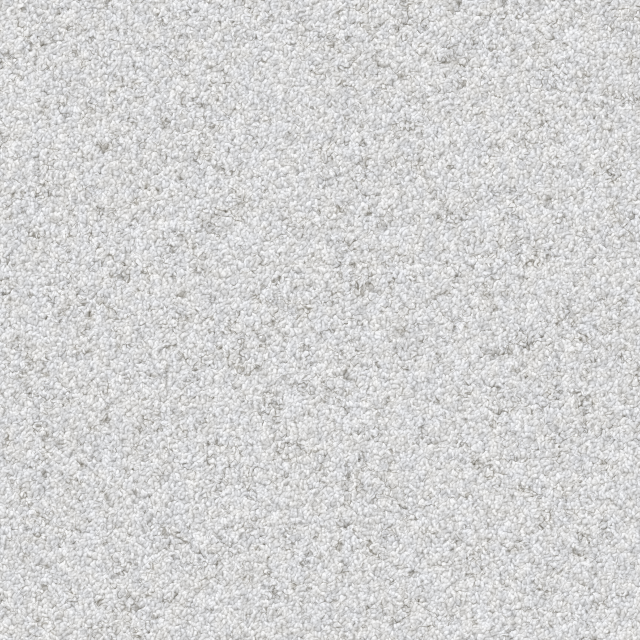
Give the GLSL for this texture, as a WebGL 2 fragment shader.

```glsl
#version 300 es
precision highp float;

#define TUFT_SCALE 215.0
#define CLUMP_SCALE 62.0
#define BASE_TONE 0.853
#define TUFT_VARIATION 0.15
#define TUFT_ROUNDNESS 0.24
#define TUFT_BLEND 18.0
#define LIGHT_RELIEF 0.11
#define CREVICE_DEPTH 0.22
#define FIBRE_CONTRAST 0.07
#define TINT_STRENGTH 0.026

uniform vec2 u_resolution;
out vec4 outColor;

// Integer hash: two random values in 0..1 per cell
vec2 hash2(vec2 cell) {
    uvec2 v = uvec2(ivec2(cell)) * 1664525u + 12345u;
    v.x += v.y * 1664525u;
    v.y += v.x * 1664525u;
    v ^= v >> 16u;
    v.x += v.y * 1664525u;
    v.y += v.x * 1664525u;
    v ^= v >> 16u;
    return vec2(v & 65535u) / 65535.0;
}

float valueNoise(vec2 p) {
    vec2 cell = floor(p);
    vec2 f = fract(p);
    f = f * f * (3.0 - 2.0 * f);
    float low = mix(hash2(cell).x, hash2(cell + vec2(1, 0)).x, f.x);
    float high = mix(hash2(cell + vec2(0, 1)).x, hash2(cell + vec2(1, 1)).x, f.x);
    return mix(low, high, f.y);
}

// Soft cellular pile: each yarn tip has its own tilt and brightness
float tuftTone(vec2 p) {
    const vec2 lightDir = vec2(-0.5, 0.85);
    vec2 cell = floor(p);
    float weightSum = 0.0;
    float toneSum = 0.0;
    for (int y = -1; y <= 1; y++) {
        for (int x = -1; x <= 1; x++) {
            vec2 id = cell + vec2(x, y);
            vec2 offset = p - id - hash2(id);
            vec2 traits = hash2(id + 700.0);
            float angle = (traits.x - 0.5) * 2.4 - 0.3;
            float c = cos(angle);
            float s = sin(angle);
            vec2 local = mat2(c, -s, s, c) * offset * vec2(1.35, 0.76);
            float weight = exp(-TUFT_BLEND * dot(local, local));
            float tone = TUFT_VARIATION * (traits.y - 0.5)
                       + LIGHT_RELIEF * dot(offset, lightDir);
            weightSum += weight;
            toneSum += weight * tone;
        }
    }
    weightSum = max(weightSum, 1e-6);
    float roundDist = min(-log(weightSum) / TUFT_BLEND, 0.75);
    return toneSum / weightSum - TUFT_ROUNDNESS * (roundDist - 0.2);
}

// x: gap between the two nearest clump centres, y: height above the nearest
vec2 clumpShape(vec2 p) {
    vec2 cell = floor(p);
    float nearest = 9.0;
    float second = 9.0;
    float rise = 0.0;
    for (int y = -1; y <= 1; y++) {
        for (int x = -1; x <= 1; x++) {
            vec2 id = cell + vec2(x, y);
            vec2 offset = p - id - hash2(id + 1900.0);
            float d = length(offset);
            second = min(second, max(nearest, d));
            rise = d < nearest ? offset.y : rise;
            nearest = min(nearest, d);
        }
    }
    return vec2(second - nearest, rise);
}

vec3 carpet(vec2 p) {
    // Short ragged cracks, mostly on the shaded lower side of clumps
    vec2 wobble = vec2(valueNoise(p * 150.0), valueNoise(p * 150.0 + 300.0)) - 0.5;
    vec2 clump = clumpShape(p * CLUMP_SCALE * vec2(0.9, 1.1) + wobble * 0.9);
    float openness = 0.75 * valueNoise(p * 85.0 + 50.0) + 0.25 * valueNoise(p * 30.0 + 80.0);
    openness -= 0.25 * clump.y;
    float crevice = (1.0 - smoothstep(0.0, 0.22, clump.x)) * smoothstep(0.42, 0.85, openness);

    // Pile tone with fine fibres and lit clump tops
    float tone = BASE_TONE + tuftTone(p * TUFT_SCALE + wobble * 0.6);
    tone += FIBRE_CONTRAST * (valueNoise(p * 330.0 + 20.0) - 0.5);
    tone += 0.025 * clump.y - CREVICE_DEPTH * crevice;

    // Cool tips, warm shadows
    float warmth = valueNoise(p * 70.0 + 400.0) - 0.5 + 0.8 * crevice + 2.0 * (0.82 - tone);
    vec3 color = vec3(tone) + TINT_STRENGTH * warmth * vec3(0.4, 0.1, -0.6);
    return clamp(color, 0.0, 0.985);
}

void main() {
    float canvas = min(u_resolution.x, u_resolution.y);
    vec3 color = vec3(0.0);
    // Four samples per pixel smooth the fine grain
    for (int i = 0; i < 4; i++) {
        vec2 shift = vec2(i & 1, i >> 1) * 0.5 - 0.25;
        color += carpet((gl_FragCoord.xy + shift) / canvas);
    }
    outColor = vec4(color * 0.25, 1.0);
}
```
